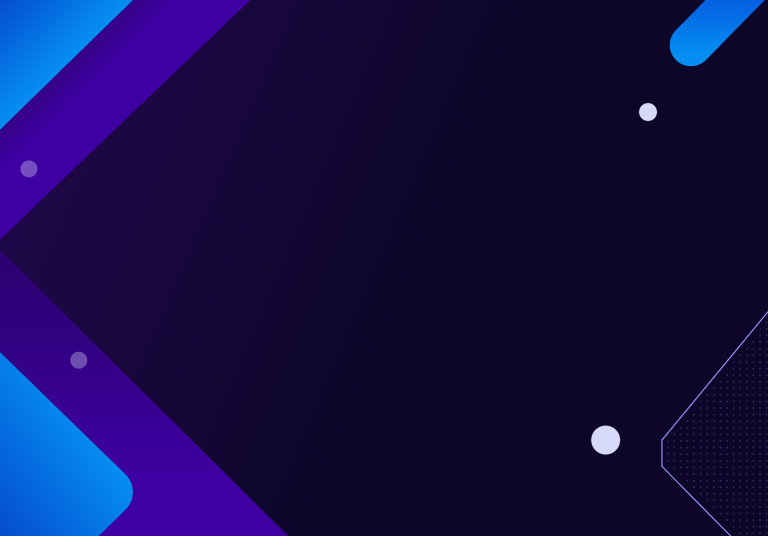
This background is drawn by a Shadertoy shader. Its source:

```glsl
// Dark violet backdrop with diagonal purple bands, blue corners, discs and a dotted outlined panel.

// Signed distance to the line a-b, negative on its left
float halfPlane(vec2 p, vec2 a, vec2 b) {
    vec2 e = normalize(b - a);
    return e.y * (p.x - a.x) - e.x * (p.y - a.y);
}

float capsule(vec2 p, vec2 a, vec2 b, float radius) {
    vec2 e = b - a;
    float t = clamp(dot(p - a, e) / dot(e, e), 0.0, 1.0);
    return length(p - a - e * t) - radius;
}

// Intersection of two half planes with a rounded corner
float roundedCorner(float d1, float d2, float radius) {
    vec2 d = vec2(d1, d2) + radius;
    return length(max(d, 0.0)) + min(max(d.x, d.y), 0.0) - radius;
}

// Antialiased coverage of a shape
float cover(float d) {
    return clamp(0.5 - d * iResolution.y, 0.0, 1.0);
}

void mainImage(out vec4 fragColor, in vec2 fragCoord) {
    vec2 p = fragCoord / iResolution.y;
    vec3 deepBlue = vec3(0.02, 0.31, 0.81);
    vec3 skyBlue = vec3(0.02, 0.56, 0.95);
    vec3 violet = vec3(0.245, 0.0, 0.635);
    vec3 paleLilac = vec3(0.84, 0.85, 0.98);

    // Slanted background gradient
    float slant = dot(vec2(p.x, 1.0 - p.y), vec2(0.919, 0.394));
    vec3 color = mix(vec3(0.122, 0.03, 0.285), vec3(0.05, 0.025, 0.162),
                     clamp((slant - 0.16) / 0.75, 0.0, 1.0));

    // Purple bands
    float upperBlue = halfPlane(p, vec2(0.0, 0.758), vec2(0.248, 1.0));
    float upperBand = halfPlane(p, vec2(0.0, 0.553), vec2(0.467, 1.0));
    vec3 upperViolet = mix(vec3(0.21, 0.01, 0.54), violet, smoothstep(0.0, 0.06, upperBlue));
    color = mix(color, upperViolet, cover(upperBand));

    float lowerBand = halfPlane(p, vec2(0.536, 0.002), vec2(0.0, 0.534));
    vec3 lowerViolet = mix(violet, vec3(0.175, 0.005, 0.45), smoothstep(0.05, 0.55, p.y));
    color = mix(color, lowerViolet, cover(lowerBand));

    // Blue corner shapes, brighter towards their diagonal edges
    color = mix(color, mix(skyBlue, deepBlue, clamp(-upperBlue / 0.17, 0.0, 1.0)), cover(upperBlue));

    float lowerEdge = halfPlane(p, vec2(0.268, 0.082), vec2(0.0, 0.343));
    float lowerCut = halfPlane(p, vec2(0.186, 0.002), vec2(0.268, 0.082));
    float lowerBlue = roundedCorner(lowerEdge, lowerCut, 0.048);
    float lowerShade = clamp(-lowerEdge / 0.3 + (0.25 - p.x) * 0.9, 0.0, 1.0);
    color = mix(color, mix(skyBlue, deepBlue, lowerShade), cover(lowerBlue));

    // Blue pill at the upper right
    float pill = capsule(p, vec2(1.289, 0.916), vec2(1.489, 1.120), 0.0395);
    vec3 pillBlue = mix(skyBlue, vec3(0.02, 0.37, 0.88), smoothstep(0.88, 1.02, p.y));
    color = mix(color, pillBlue, cover(pill));

    // Solid and translucent discs
    float discs = min(length(p - vec2(1.209, 0.791)) - 0.0167,
                      length(p - vec2(1.130, 0.179)) - 0.0270);
    float faintDiscs = min(length(p - vec2(0.054, 0.685)),
                           length(p - vec2(0.147, 0.328))) - 0.0158;
    color = mix(color, paleLilac, cover(discs));
    color = mix(color, paleLilac, 0.36 * cover(faintDiscs));

    // Outlined panel with a dot grid
    float panel = max(halfPlane(p, vec2(1.430, 0.415), vec2(1.235, 0.179)),
                      halfPlane(p, vec2(1.235, 0.130), vec2(1.361, 0.002)));
    panel = max(panel, 1.235 - p.x);
    vec2 cell = (fract((p - vec2(1.3687, 0.374)) / 0.0123 + 0.5) - 0.5) * 0.0123;
    float dots = cover(length(cell) - 0.0014) * cover(panel + 0.009);
    color = mix(color, vec3(0.48, 0.44, 0.78), 0.42 * dots);
    color = mix(color, vec3(0.58, 0.58, 0.98), cover(abs(panel) - 0.0011));

    fragColor = vec4(color, 1.0);
}
```
